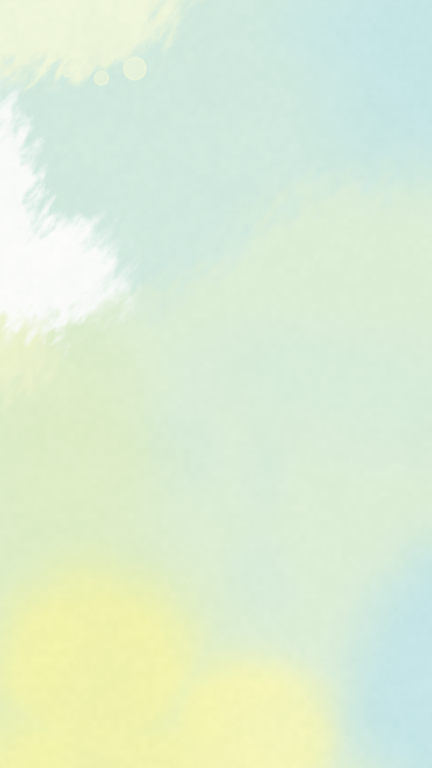
Give the GLSL for this background, as a Shadertoy shader.

```glsl
// Soft watercolour washes in mint, blue and yellow with white dry-brushed paper.
#define MINT    vec3(0.865, 0.932, 0.840)
#define TEAL    vec3(0.822, 0.915, 0.870)
#define SKY     vec3(0.765, 0.898, 0.908)
#define CREAM   vec3(0.928, 0.960, 0.855)
#define PAPER   vec3(0.978, 0.984, 0.976)
#define LIME    vec3(0.868, 0.928, 0.765)
#define LEMON   vec3(0.948, 0.952, 0.665)
#define BLEED   0.07
#define BRISTLE 0.13
#define GRAIN   0.014

float hash(vec2 cell) {
    vec3 q = fract(vec3(cell.xyx) * 0.1031);
    q += dot(q, q.yzx + 33.33);
    return fract((q.x + q.y) * q.z);
}

float noise(vec2 p) {
    vec2 i = floor(p), f = fract(p);
    f = f * f * (3.0 - 2.0 * f);
    return mix(mix(hash(i), hash(i + vec2(1, 0)), f.x),
               mix(hash(i + vec2(0, 1)), hash(i + vec2(1, 1)), f.x), f.y);
}

// Layered noise centred on zero
float fbm(vec2 p) {
    float sum = 0.0, gain = 0.5;
    for (int i = 0; i < 5; i++) {
        sum += gain * (noise(p) - 0.5);
        p = mat2(1.6, 1.2, -1.2, 1.6) * p + 7.3;
        gain *= 0.5;
    }
    return sum;
}

// Coverage of an elliptical wash with a soft rim
float wash(vec2 p, vec2 centre, vec2 radius, float softness) {
    float d = (length((p - centre) / radius) - 1.0) * min(radius.x, radius.y);
    return 1.0 - smoothstep(-softness, softness, d);
}

void mainImage(out vec4 fragColor, in vec2 fragCoord) {
    // Width spans 0..1, height spans 0..16/9
    vec2 p = fragCoord / iResolution.xy * vec2(1.0, 16.0 / 9.0);

    // Slow bleeding and slanted bristle distortion
    vec2 bleed = p + BLEED * vec2(fbm(p * 7.0), fbm(p * 7.0 + 31.0));
    vec2 slant = mat2(0.8, 0.6, -0.6, 0.8) * p * vec2(55.0, 24.0);
    vec2 brushed = bleed + BRISTLE * vec2(fbm(slant), fbm(slant + 17.0));
    float mottle = fbm(p * 9.0 + 4.0);

    // Mint ground with cool, cloudy patches
    vec3 col = MINT;
    float patches = wash(bleed, vec2(0.41, 0.76), vec2(0.09, 0.09), 0.06)
                  + wash(bleed, vec2(0.61, 0.70), vec2(0.05, 0.09), 0.05)
                  + wash(bleed, vec2(0.60, 0.43), vec2(0.07, 0.08), 0.05)
                  + wash(bleed, vec2(0.95, 0.84), vec2(0.24, 0.12), 0.10)
                  + wash(bleed, vec2(0.66, 0.93), vec2(0.18, 0.08), 0.08);
    col = mix(col, TEAL, 0.45 * min(patches, 1.0));

    // Upper teal field with a rising lower edge, and the sky corner
    float lowerEdge = mix(1.08, 1.35, smoothstep(0.32, 0.75, p.x));
    float field = smoothstep(-0.07, 0.07, brushed.y - lowerEdge + 0.12 * mottle);
    col = mix(col, TEAL, field);
    col = mix(col, SKY, 0.80 * wash(bleed, vec2(1.04, 1.63), vec2(0.29, 0.25), 0.17));
    col = mix(col, SKY, 0.30 * wash(bleed, vec2(0.80, 1.74), vec2(0.16, 0.10), 0.09));

    // Lime haze on the left
    col = mix(col, LIME, 0.85 * wash(bleed, vec2(0.14, 0.72), vec2(0.21, 0.30), 0.14));
    col = mix(col, LIME, 0.80 * wash(bleed, vec2(0.10, 0.30), vec2(0.42, 0.30), 0.14));

    // Lemon pools along the bottom
    float pool = wash(bleed, vec2(0.23, 0.23), vec2(0.24, 0.23), 0.09);
    pool = max(pool, wash(bleed, vec2(0.58, 0.09), vec2(0.19, 0.17), 0.07));
    pool = max(pool, wash(bleed, vec2(0.25, -0.04), vec2(0.46, 0.19), 0.09));
    vec3 lemon = LEMON + vec3(0.012, 0.010, 0.050) * smoothstep(0.3, 0.65, p.x);
    col = mix(col, lemon, pool * (0.92 + 0.3 * mottle));

    // Sky pool at the lower right
    col = mix(col, SKY, 0.92 * wash(bleed, vec2(1.06, 0.20), vec2(0.24, 0.30), 0.10));

    // Cream corner and the warm fringe under the bare paper
    col = mix(col, CREAM, wash(brushed, vec2(0.10, 1.80), vec2(0.32, 0.20), 0.035));
    col = mix(col, CREAM - vec3(0.0, 0.01, 0.06),
              0.8 * wash(brushed, vec2(0.00, 0.98), vec2(0.12, 0.11), 0.06));

    // Bare paper with dry-brushed rims
    float bare = max(wash(brushed, vec2(0.00, 1.30), vec2(0.075, 0.25), 0.028),
                     wash(brushed, vec2(0.09, 1.14), vec2(0.20, 0.12), 0.040));
    col = mix(col, PAPER, bare);

    // Row of shrinking droplets
    for (int i = 0; i < 3; i++) {
        float k = float(i);
        vec2 centre = vec2(0.312 - 0.077 * k, 1.619 - 0.018 * mod(k, 2.0) - 0.004 * k);
        float radius = 0.027 / (1.0 + 0.55 * k);
        float d = length(p - centre) - radius;
        float disc = 1.0 - smoothstep(-0.002, 0.003, d);
        float rim = 1.0 - smoothstep(0.0, 0.004, abs(d + 0.002));
        col = mix(col, CREAM, (0.75 - 0.1 * k) * disc + 0.2 * rim * disc);
    }

    // Pigment mottling and paper grain
    col += GRAIN * (mottle + 1.5 * fbm(p * 60.0)) * vec3(1.2, 0.8, 1.0);
    fragColor = vec4(clamp(col, 0.0, 1.0), 1.0);
}
```
